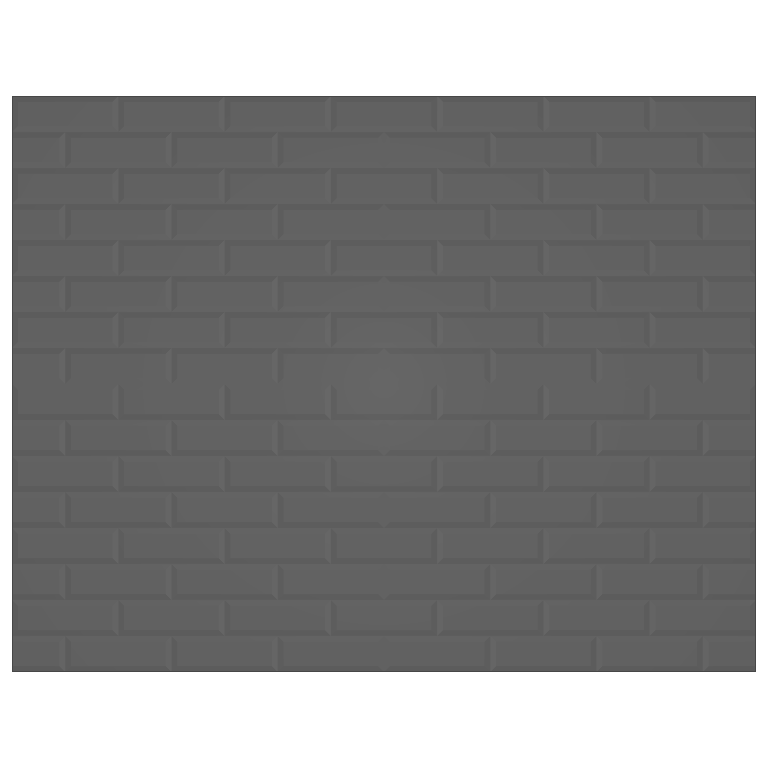
A three.js fragment shader for this pattern:

```glsl
// Grey wall of bevelled tiles in running bond, sixteen rows of seven, on white.
// Each tile is a mitred box: bevels facing the central light turn pale, the
// others dark, and a soft glow lies over the middle.
varying vec2 vUv;

// Brightness change of a tile's bevels; q is measured from the light.
float bevelTone(vec2 q) {
  vec2 tile = vec2(0.13839, 0.046875);
  float row = floor(q.y / tile.y);
  vec2 cell = q / tile;
  cell.x += 0.5 * mod(row, 2.0);
  vec2 local = (fract(cell) - 0.5) * tile;
  vec2 inset = 0.5 * tile - abs(local);

  // Lit where the bevel faces the centre; the contrast fades beside the light
  vec2 lit = step(local * q, vec2(0.0));
  vec2 pale = vec2(0.014, 0.005) * smoothstep(0.0, 0.07, abs(q));
  vec2 tone = mix(vec2(-0.018, -0.020), pale, lit);
  tone *= smoothstep(0.0, 0.0008, inset);

  // Mitred corners between the side bevels and the upper and lower ones
  float side = smoothstep(-0.0007, 0.0007, inset.y - inset.x);
  float bevel = 1.0 - smoothstep(0.0070, 0.0082, min(inset.x, inset.y));
  return mix(tone.y, tone.x, side) * bevel;
}

void main() {
  vec2 q = vUv - 0.5;
  float radius = length(q);

  // Broad falloff with a small glow at the centre
  float grey = 0.388 - 0.018 * radius + 0.011 * exp(-radius * radius / 0.006);
  grey += bevelTone(q);

  // Thin dark rim, then the white surround
  vec2 border = abs(q) - vec2(0.4844, 0.375);
  float outside = max(border.x, border.y);
  grey = mix(grey, 0.28, smoothstep(-0.0020, -0.0008, outside));
  grey = mix(grey, 1.0, smoothstep(-0.0005, 0.0005, outside));
  gl_FragColor = vec4(vec3(grey), 1.0);
}
```
